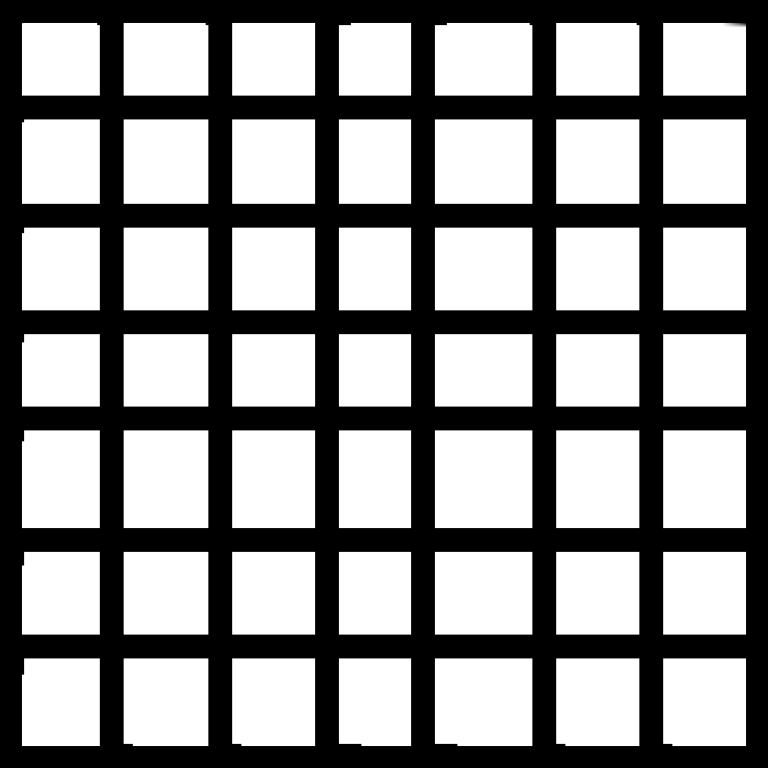
A WebGL 1 fragment shader for this pattern:

```glsl
precision highp float;
// Black lattice of uneven bars around seven by seven white panes, with small nicks along the rim.

uniform vec2 u_resolution;

const vec3 PANE_COLOR = vec3(1.0);
const vec3 BAR_COLOR = vec3(0.0);
const float BAR_HALF = 0.0155;

// Bar centres, from left to right and from bottom to top
const vec3 COLUMN_BARS_A = vec3(0.1455, 0.2868, 0.4258);
const vec3 COLUMN_BARS_B = vec3(0.5508, 0.7087, 0.8480);
const vec3 ROW_BARS_A = vec3(0.1582, 0.2969, 0.4551);
const vec3 ROW_BARS_B = vec3(0.5804, 0.7191, 0.8600);

// Inner limits of the outer frame
const vec2 FRAME_X = vec2(0.0286, 0.9714);
const vec2 FRAME_Y = vec2(0.0286, 0.9701);

const float LAST_CELL = 6.0;
const float NICK_DEPTH = 0.0028;
const float SIDE_NICK_MAX = 0.0212;
const float SIDE_NICK_STEP = 0.0035;
const float BASE_NICK_SHORT = 0.012;
const float BASE_NICK_LONG = 0.0293;
const float TOP_NICK = 0.0156;
const float CORNER_TICK = 0.0035;
const vec2 SMEAR_SIZE = vec2(0.031, 0.006);

float maxOf(vec3 v) { return max(v.x, max(v.y, v.z)); }
float minOf(vec3 v) { return min(v.x, min(v.y, v.z)); }

// Low edge, high edge and index of the pane interval around t
vec3 paneSpan(float t, vec3 barsA, vec3 barsB, vec2 frame) {
  vec3 passedA = step(barsA, vec3(t));
  vec3 passedB = step(barsB, vec3(t));
  float low = max(maxOf(mix(vec3(frame.x), barsA + BAR_HALF, passedA)),
                  maxOf(mix(vec3(frame.x), barsB + BAR_HALF, passedB)));
  float high = min(minOf(mix(barsA - BAR_HALF, vec3(frame.y), passedA)),
                   minOf(mix(barsB - BAR_HALF, vec3(frame.y), passedB)));
  return vec3(low, high, dot(passedA + passedB, vec3(1.0)));
}

// Coverage of the region where both signed distances are positive
float coverage(vec2 inside) {
  vec2 c = clamp(inside * u_resolution + 0.5, 0.0, 1.0);
  return c.x * c.y;
}

// Rectangular nick growing from a pane corner
float nick(vec2 fromCorner, vec2 size) {
  return coverage(size - fromCorner);
}

void main() {
  vec2 uv = gl_FragCoord.xy / u_resolution;
  vec3 spanX = paneSpan(uv.x, COLUMN_BARS_A, COLUMN_BARS_B, FRAME_X);
  vec3 spanY = paneSpan(uv.y, ROW_BARS_A, ROW_BARS_B, FRAME_Y);
  vec2 cell = vec2(spanX.z, spanY.z);
  vec2 fromLow = uv - vec2(spanX.x, spanY.x);
  vec2 toHigh = vec2(spanX.y, spanY.y) - uv;

  float pane = coverage(min(fromLow, toHigh));

  // Which panes touch the rim
  float leftRim = 1.0 - step(0.5, cell.x);
  float rightRim = step(LAST_CELL - 0.5, cell.x);
  float bottomRim = 1.0 - step(0.5, cell.y);
  float topRim = step(LAST_CELL - 0.5, cell.y);
  float middle = 1.0 - step(1.0, abs(cell.x - 3.5));

  // Side nicks shorten with height
  float sideLength = SIDE_NICK_MAX - SIDE_NICK_STEP * cell.y;
  float wear = leftRim * nick(vec2(fromLow.x, toHigh.y), vec2(NICK_DEPTH, sideLength));

  // Base and top nicks favour the middle columns
  float baseLength = mix(BASE_NICK_SHORT, BASE_NICK_LONG, middle);
  wear = max(wear, bottomRim * (1.0 - leftRim) * nick(fromLow, vec2(baseLength, NICK_DEPTH)));
  wear = max(wear, topRim * middle * nick(vec2(fromLow.x, toHigh.y), vec2(TOP_NICK, NICK_DEPTH)));

  // Tiny ticks on some upper right corners
  float ticked = step(mod(cell.x, 4.0), 1.5);
  wear = max(wear, topRim * ticked * nick(toHigh, vec2(CORNER_TICK, NICK_DEPTH)));

  // Soft smear in the last corner
  vec2 smear = clamp(1.0 - toHigh / SMEAR_SIZE, 0.0, 1.0);
  wear = max(wear, topRim * rightRim * smear.x * smear.y);

  gl_FragColor = vec4(mix(BAR_COLOR, PANE_COLOR, pane * (1.0 - wear)), 1.0);
}
```
